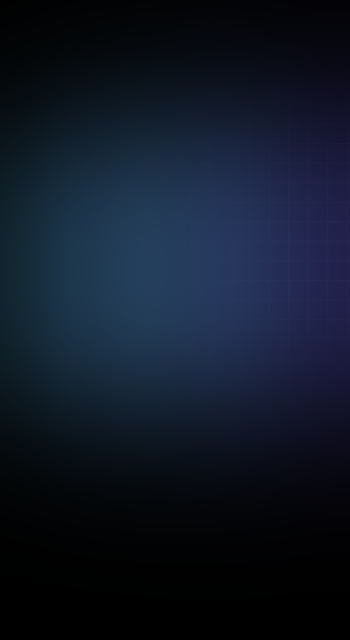
A Shadertoy shader for this background:

```glsl
// A wide soft glow on black, running from teal through blue to violet.
// A horizontal colour ramp is dimmed by a bell-shaped vertical falloff,
// then a faint square grid is added that fades in toward the right.

// Colours along the glow's core, from left to right
const vec3 TEAL_EDGE   = vec3(0.065, 0.135, 0.170);
const vec3 TEAL_BLUE   = vec3(0.105, 0.205, 0.285);
const vec3 STEEL_BLUE  = vec3(0.142, 0.248, 0.360);
const vec3 INDIGO      = vec3(0.152, 0.222, 0.372);
const vec3 VIOLET_EDGE = vec3(0.132, 0.128, 0.298);
const vec3 GRID_COLOR  = vec3(0.014, 0.018, 0.024);

// Glow shape, in fractions of the canvas height
const float CORE_LEFT    = 0.575;
const float CORE_RIGHT   = 0.590;
const float SPREAD_LEFT  = 0.255;
const float SPREAD_RIGHT = 0.282;
const float FALLOFF      = 2.4;

// Grid layout, in fractions of the canvas height
const float GRID_CELL  = 0.03053;
const vec2  GRID_ORIGIN = vec2(0.4206, 0.5924);
const float LINE_WIDTH = 0.0016;

// Smooth ramp through the five core colours
vec3 coreColor(float x) {
    vec3 color = mix(TEAL_EDGE, TEAL_BLUE, smoothstep(-0.05, 0.22, x));
    color = mix(color, STEEL_BLUE, smoothstep(0.10, 0.44, x));
    color = mix(color, INDIGO, smoothstep(0.38, 0.68, x));
    return mix(color, VIOLET_EDGE, smoothstep(0.58, 1.02, x));
}

// Bell curve that is slightly taller on the right
float glowFalloff(vec2 uv) {
    float center = mix(CORE_LEFT, CORE_RIGHT, uv.x);
    float spread = mix(SPREAD_LEFT, SPREAD_RIGHT, uv.x);
    return exp(-pow(abs(uv.y - center) / spread, FALLOFF));
}

// Antialiased coverage of the square grid
float gridLines(vec2 p, float pixel) {
    vec2 cell = fract((p - GRID_ORIGIN) / GRID_CELL + 0.5) - 0.5;
    vec2 lineDist = abs(cell) * GRID_CELL - 0.5 * LINE_WIDTH;
    vec2 coverage = 1.0 - smoothstep(-0.5 * pixel, 0.5 * pixel, lineDist);
    return max(coverage.x, coverage.y);
}

void mainImage(out vec4 fragColor, in vec2 fragCoord) {
    vec2 uv = fragCoord / iResolution.xy;
    vec2 p = fragCoord / iResolution.y;

    // Glow
    float glow = glowFalloff(uv);
    vec3 color = coreColor(uv.x) * glow;

    // Grid, strongest on the right and in the upper middle
    float gridFade = smoothstep(0.30, 0.95, uv.x)
                   * smoothstep(0.36, 0.56, uv.y)
                   * (1.0 - smoothstep(0.68, 0.92, uv.y));
    color += GRID_COLOR * gridLines(p, 1.0 / iResolution.y) * gridFade;

    fragColor = vec4(color, 1.0);
}
```
